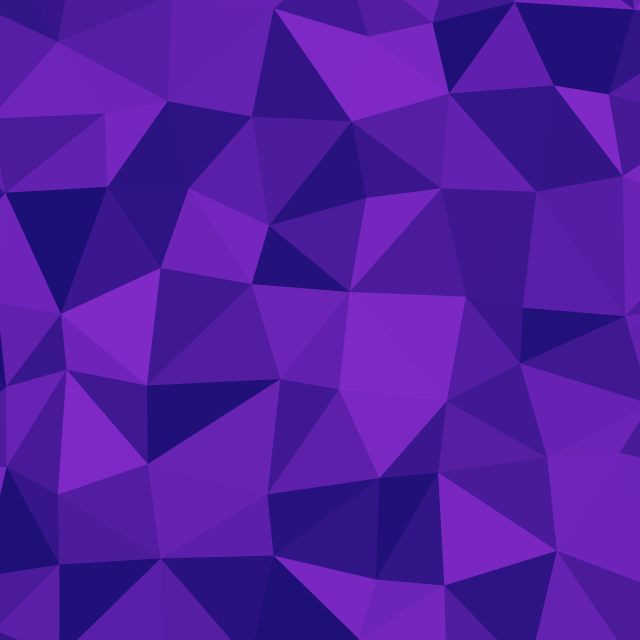
A Shadertoy shader for this background:

```glsl
// Low-poly backdrop: a jittered lattice whose cells are cut along their shorter
// diagonal, each triangle filled flat with a random tone from indigo to violet.
// Edges are smoothed by blending neighbouring triangles by pixel coverage.

const float CELLS  = 7.0;                     // lattice cells per canvas height
const float JITTER = 0.60;                    // vertex scatter, in cells
const vec2  OFFSET = vec2(0.12, 0.18);        // lattice shift against the border
const int   SEED   = 23;
const vec3  INDIGO = vec3(0.110, 0.058, 0.458);
const vec3  VIOLET = vec3(0.502, 0.160, 0.780);

// Integer hash of a lattice cell and a channel, result in 0..1
float hash(ivec2 cell, int channel) {
    uint h = uint(cell.x + 64) * 374761393u + uint(cell.y + 64) * 668265263u
           + uint(channel + SEED) * 2246822519u;
    h = (h ^ (h >> 15)) * 2246822519u;
    h = (h ^ (h >> 13)) * 3266489917u;
    h ^= h >> 16;
    return float(h & 0xffffu) / 65535.0;
}

vec2 latticeVertex(ivec2 cell) {
    vec2 scatter = vec2(hash(cell, 0), hash(cell, 1)) - 0.5;
    return vec2(cell) + JITTER * scatter;
}

// Signed distance to the line a-b, positive on its left
float leftOf(vec2 p, vec2 a, vec2 b) {
    vec2 edge = normalize(b - a);
    vec2 toP = p - a;
    return edge.x * toP.y - edge.y * toP.x;
}

// Share of the pixel inside a counter-clockwise triangle
float coverage(vec2 p, vec2 a, vec2 b, vec2 c, float pixel) {
    float inside = min(leftOf(p, a, b), min(leftOf(p, b, c), leftOf(p, c, a)));
    return clamp(inside / pixel + 0.5, 0.0, 1.0);
}

vec3 tone(ivec2 cell, int channel) {
    return mix(INDIGO, VIOLET, hash(cell, channel));
}

void mainImage(out vec4 fragColor, in vec2 fragCoord) {
    float pixel = CELLS / iResolution.y;
    vec2 p = fragCoord * pixel + OFFSET;
    ivec2 home = ivec2(floor(p));

    vec3 sum = vec3(0.0);
    float total = 0.0;

    // Scattered vertices can push a triangle into any adjoining cell
    for (int y = -1; y <= 1; y++)
    for (int x = -1; x <= 1; x++) {
        ivec2 cell = home + ivec2(x, y);
        vec2 a = latticeVertex(cell);
        vec2 b = latticeVertex(cell + ivec2(1, 0));
        vec2 c = latticeVertex(cell + ivec2(1, 1));
        vec2 d = latticeVertex(cell + ivec2(0, 1));

        // Turn the corners so that a-c is the shorter diagonal
        if (distance(b, d) < distance(a, c)) {
            vec2 first = a;
            a = b; b = c; c = d; d = first;
        }

        float w0 = coverage(p, a, b, c, pixel);
        float w1 = coverage(p, a, c, d, pixel);
        sum += w0 * tone(cell, 2) + w1 * tone(cell, 3);
        total += w0 + w1;
    }

    fragColor = vec4(sum / max(total, 1e-4), 1.0);
}
```
